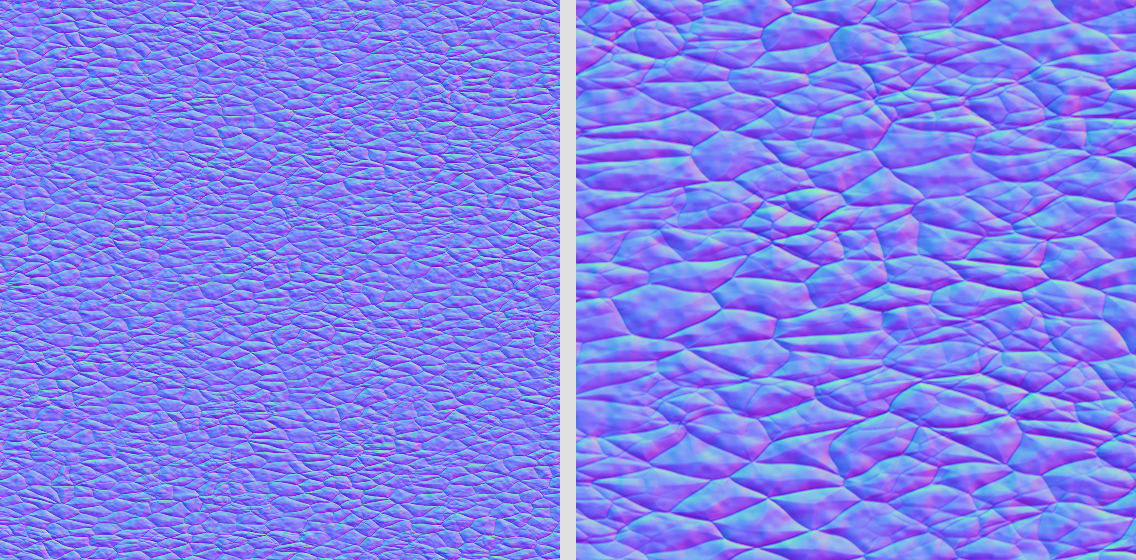
Left: the whole. Right: its middle third, enlarged.
A Shadertoy shader for this texture map:

```glsl
// Tangent-space normal map of fine grained leather.
// A height field of stretched, diamond-like Voronoi plates with finer wrinkles
// and pores is differentiated, and its normal is encoded as colour.

vec2 hash22(vec2 p) {
    vec3 q = fract(p.xyx * vec3(0.1031, 0.1030, 0.0973));
    q += dot(q, q.yzx + 33.33);
    return fract((q.xx + q.yz) * q.zy);
}

// Smooth value noise, two independent channels in 0..1
vec2 noise2(vec2 p) {
    vec2 i = floor(p), f = fract(p);
    f = f * f * f * (f * (f * 6.0 - 15.0) + 10.0);
    return mix(mix(hash22(i), hash22(i + vec2(1, 0)), f.x),
               mix(hash22(i + vec2(0, 1)), hash22(i + vec2(1, 1)), f.x), f.y);
}

// Jittered seed point of a Voronoi cell
vec2 seed(vec2 cell) {
    return cell + 0.5 + 0.82 * (hash22(cell) - 0.5);
}

// Distance to the nearest border between Voronoi cells
float borderDistance(vec2 p) {
    vec2 base = floor(p), nearCell = base, toNear = vec2(0);
    float best = 1e3;
    for (int y = -1; y <= 1; y++)
    for (int x = -1; x <= 1; x++) {
        vec2 cell = base + vec2(x, y);
        vec2 r = seed(cell) - p;
        if (dot(r, r) < best) {
            best = dot(r, r);
            toNear = r;
            nearCell = cell;
        }
    }
    float border = 1.0;
    for (int y = -2; y <= 2; y++)
    for (int x = -2; x <= 2; x++) {
        if (x == 0 && y == 0) continue;
        vec2 r = seed(nearCell + vec2(x, y)) - p;
        border = min(border, dot(0.5 * (toNear + r), normalize(r - toNear)));
    }
    return max(border, 0.0);
}

// Rounded plate that falls steeply into the crease at its border
float plate(float d) {
    return 0.13 * (1.0 - exp(-d / 0.13)) + 0.15 * d;
}

float leatherHeight(vec2 uv) {
    // Bend the crease lines on a broad and a fine scale
    vec2 p = uv + vec2(0.030, 0.016) * (noise2(uv * vec2(7, 9)) - 0.5);
    p += vec2(0.012, 0.006) * (noise2(uv * vec2(32, 60) + 17.0) - 0.5);

    // Diagonal lattice: long flat diamonds
    vec2 q = vec2(p.x * 16.0 + p.y * 38.0, p.y * 38.0 - p.x * 16.0) + 60.0;

    // Depth of the main creases, presence of secondary wrinkles
    vec2 vary = noise2(uv * vec2(15, 28) + 41.0);
    float h = 0.018 * mix(0.65, 1.3, vary.x) * plate(borderDistance(q));
    h += 0.0075 * smoothstep(0.15, 0.85, vary.y) * plate(borderDistance(q * 1.83 + 9.0));

    // Pores and surface mottling
    h += 0.0026 * noise2(uv * vec2(80, 115) + 5.0).x;
    h += 0.0008 * noise2(uv * vec2(190, 230) + 71.0).x;
    return h;
}

void mainImage(out vec4 fragColor, in vec2 fragCoord) {
    vec2 uv = fragCoord / iResolution.y;

    // Slope over a small fixed step, which also softens the crease bottoms
    float stepSize = 0.0015;
    float h = leatherHeight(uv);
    vec2 slope = vec2(leatherHeight(uv + vec2(stepSize, 0)) - h,
                      leatherHeight(uv + vec2(0, stepSize)) - h) / stepSize;

    vec3 normal = normalize(vec3(-slope, 1.0));
    normal.x += 0.09 * normal.y;
    vec3 color = (0.5 + 0.5 * normal) * vec3(1.0, 1.0, 0.975);
    fragColor = vec4(color, 1.0);
}
```
